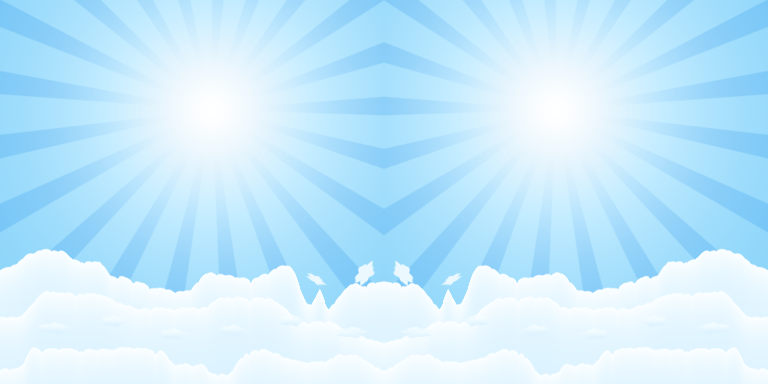
Reproduce this background procedurally as a WebGL 1 fragment shader.

```glsl
precision highp float;
uniform vec2 u_resolution;

float hash(float n) {
  return fract(sin(n * 12.9898) * 43758.5453);
}

// Outline of overlapping round puffs along x
float billow(float x, float density, float seed) {
  float top = 0.0;
  x *= density;
  for (int i = -1; i <= 1; i++) {
    float id = floor(x) + float(i);
    float center = id + 0.25 + 0.5 * hash(id + seed);
    float radius = 0.5 + 0.35 * hash(id + seed + 7.0);
    float d = (x - center) / radius;
    top = max(top, radius * sqrt(max(0.0, 1.0 - d * d)));
  }
  return top - 0.55;
}

float fluff(float x, float seed) {
  return 0.022 * billow(x, 20.0, seed) + 0.011 * billow(x, 46.0, seed + 3.0);
}

// Heights of the three cloud banks
float backBank(float x) {
  float h = 0.297 + 0.047 * smoothstep(0.0, 0.1, x) - 0.025 * smoothstep(0.15, 0.2, x);
  h -= 0.04 * smoothstep(0.255, 0.3, x) + 0.037 * smoothstep(0.3, 0.43, x);
  h += 0.042 * smoothstep(0.48, 0.55, x) - 0.012 * smoothstep(0.57, 0.63, x);
  h += 0.033 * smoothstep(0.63, 0.75, x) - 0.098 * smoothstep(0.755, 0.805, x);
  h += 0.058 * smoothstep(0.85, 0.93, x);
  return h + 0.04 * max(0.0, 1.0 - abs(x - 0.833) / 0.022);
}

float middleBank(float x) {
  float h = 0.17 + 0.065 * smoothstep(0.03, 0.13, x) - 0.04 * smoothstep(0.24, 0.36, x);
  h += 0.03 * smoothstep(0.5, 0.6, x) - 0.065 * smoothstep(0.68, 0.8, x);
  return h - 0.045 * smoothstep(0.83, 0.98, x);
}

float frontBank(float x) {
  float h = 0.04 + 0.05 * smoothstep(0.05, 0.09, x) - 0.04 * smoothstep(0.41, 0.46, x);
  h += 0.063 * smoothstep(0.59, 0.65, x) - 0.025 * smoothstep(0.52, 0.56, x);
  h += 0.02 * smoothstep(0.83, 0.89, x) - 0.035 * smoothstep(0.69, 0.78, x);
  return h - 0.035 * smoothstep(0.92, 1.0, x);
}

vec3 paintBank(vec3 color, float depth, float pixel) {
  vec3 cloud = mix(vec3(0.855, 0.95, 1.0), vec3(0.985, 0.997, 1.0), exp(-max(depth, 0.0) * 14.0));
  return mix(color, cloud, smoothstep(-pixel, pixel, depth));
}

// Tilted ellipse with a lumpy rim
float wisp(vec2 p, vec2 axis, vec2 size, float pixel) {
  vec2 q = vec2(dot(p, axis), dot(p, vec2(-axis.y, axis.x))) / size;
  float angle = atan(q.y, q.x);
  float rim = 1.0 + 0.13 * sin(angle * 5.0 + 1.0) + 0.08 * sin(angle * 9.0);
  float d = (length(q) - rim) * size.y;
  return 1.0 - smoothstep(-pixel, pixel, d);
}

void main() {
  float pixel = 1.0 / u_resolution.y;
  vec2 p = gl_FragCoord.xy / u_resolution * vec2(2.0, 1.0);
  p.x = 1.0 - abs(p.x - 1.0);

  // Sky glow around the sun
  vec2 ray = p - vec2(0.552, 0.714);
  float r = length(ray);
  vec3 color = mix(vec3(0.51, 0.795, 0.955), vec3(1.0), exp(-pow(r / 0.42, 1.4)));
  color += vec3(-0.02, 0.015, 0.02) * smoothstep(0.1, 0.3, r);

  // Darker beams, fading out toward the sun
  float turn = (atan(ray.y, ray.x) - 0.022) * 21.0 / 6.28318;
  float offBeam = abs(fract(turn + 0.5) - 0.5);
  float blur = 21.0 / 6.28318 * pixel / max(r, 0.02);
  float beam = 1.0 - smoothstep(0.18 - blur, 0.18 + blur, offBeam);
  color -= vec3(0.1, 0.065, 0.015) * beam * smoothstep(0.08, 0.48, r);

  // Loose scraps above the clouds
  float scraps = wisp(p - vec2(0.823, 0.272), vec2(0.86, -0.51), vec2(0.024, 0.009), pixel);
  scraps = max(scraps, wisp(p - vec2(0.95, 0.288), vec2(0.6, 0.8), vec2(0.031, 0.018), pixel));
  color = mix(color, vec3(0.92, 0.975, 1.0), scraps);

  // Cloud banks, back to front
  color = paintBank(color, backBank(p.x) + fluff(p.x, 1.0) - p.y, pixel);
  color = paintBank(color, middleBank(p.x) + fluff(p.x, 31.0) - p.y, pixel);

  // Wisps inside the clouds, shaded toward their undersides
  for (int i = 0; i < 6; i++) {
    float n = float(i);
    vec2 center = vec2(0.14 + 0.155 * n, 0.145 + 0.02 * sin(n * 2.0));
    vec2 size = vec2(0.025 + 0.015 * hash(n + 5.0), 0.013);
    float mask = wisp(p - center, vec2(1.0, 0.0), size, pixel);
    float lit = smoothstep(-0.015, 0.012, p.y - center.y);
    color = mix(color, mix(vec3(0.85, 0.945, 1.0), vec3(0.97, 0.995, 1.0), lit), mask * 0.75);
  }

  color = paintBank(color, frontBank(p.x) + fluff(p.x, 67.0) - p.y, pixel);
  gl_FragColor = vec4(color, 1.0);
}
```
